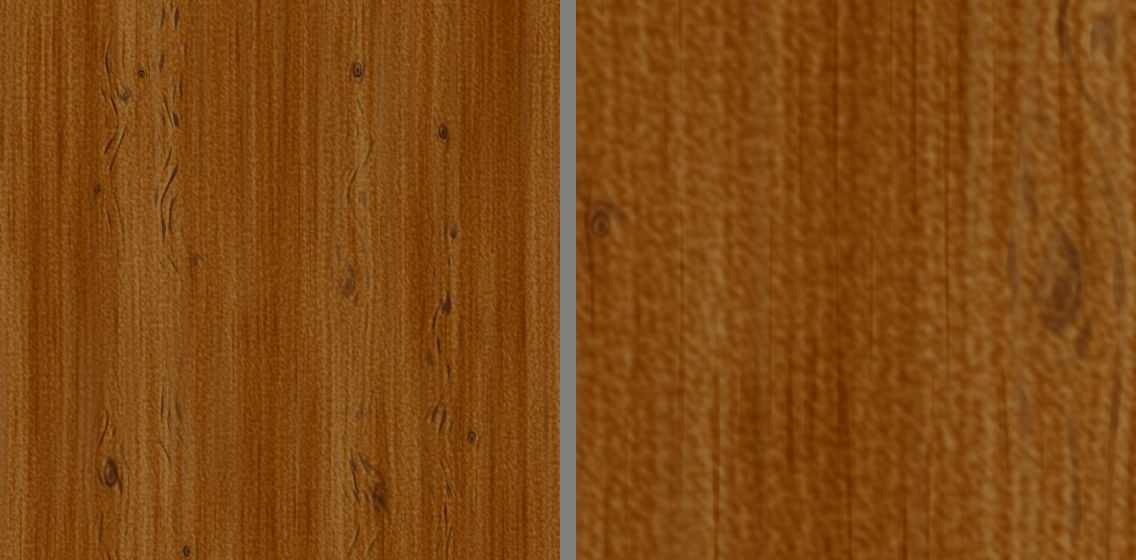
Left: the whole. Right: its middle third, enlarged.
This texture is drawn by a Shadertoy shader. Its source:

```glsl
const vec3 DARK_WOOD = vec3(0.455, 0.225, 0.015);
const vec3 MID_WOOD = vec3(0.502, 0.272, 0.050);
const vec3 LIGHT_WOOD = vec3(0.555, 0.355, 0.135);
const vec3 GREY_STREAK = vec3(0.500, 0.315, 0.150);
const vec3 KNOT_COLOR = vec3(0.210, 0.085, 0.045);
const float MID_TONE = 0.45;
const float BASE_TONE = 0.50;

const float BOARDS = 8.0;            // boards across the canvas
const float BOARD_CONTRAST = 0.66;
const float BOARD_EDGE = 0.025;      // edge softness, in board widths
const vec2 BROAD_GRAIN = vec2(16.0, 1.1);
const vec2 STREAK_GRAIN = vec2(52.0, 1.3);
const vec2 FINE_GRAIN = vec2(135.0, 3.0);
const vec2 GREY_GRAIN = vec2(62.0, 1.8);
const vec2 PORE_GRAIN = vec2(150.0, 6.0);
const vec2 FLECK_GRAIN = vec2(125.0, 21.0);
const vec2 MOTTLE_GRAIN = vec2(175.0, 135.0);

const int COLUMNS = 4;               // figured strips holding knots and flecks
const int KNOTS_PER_COLUMN = 3;
const float COLUMN_WIDTH = 0.026;
const float SMALL_KNOT = 0.0055;
const float LARGE_KNOT = 0.0140;
const float TAU = 6.2831853;

vec2 hash2(vec2 p) {
    vec3 q = fract(p.xyx * vec3(0.1031, 0.1030, 0.0973));
    q += dot(q, q.yzx + 33.33);
    return fract((q.xx + q.yz) * q.zy);
}

float cornerSlope(vec2 cell, vec2 offset) {
    float angle = TAU * hash2(cell + 57.0).x;
    return dot(vec2(cos(angle), sin(angle)), offset);
}

float gradientNoise(vec2 p) {
    vec2 i = floor(p), f = p - i;
    vec2 u = f * f * f * (f * (f * 6.0 - 15.0) + 10.0);
    vec2 e = vec2(1.0, 0.0);
    float low = mix(cornerSlope(i, f), cornerSlope(i + e.xy, f - e.xy), u.x);
    float high = mix(cornerSlope(i + e.yx, f - e.yx), cornerSlope(i + e.xx, f - e.xx), u.x);
    return mix(low, high, u.y);
}

float bump(float x, float width) {
    return exp(-x * x / (width * width));
}

// Golden-ratio steps spread the board tones evenly
float boardTone(float id) {
    return fract(0.75 + id * 0.618) - 0.5;
}

float boards(float x) {
    float id = floor(x * BOARDS);
    float edge = mix(0.2, 0.8, hash2(vec2(id, 3.0)).x);
    float side = smoothstep(edge - BOARD_EDGE, edge + BOARD_EDGE, x * BOARDS - id);
    return mix(boardTone(id), boardTone(id + 1.0), side);
}

vec3 woodColor(float tone) {
    return tone < MID_TONE
        ? mix(DARK_WOOD, MID_WOOD, max(tone, -0.5) / MID_TONE)
        : mix(MID_WOOD, LIGHT_WOOD, (min(tone, 1.4) - MID_TONE) / (1.0 - MID_TONE));
}

// Dark rim, off-centre core and a faint outer ring
float knotShade(vec2 q, float phase) {
    float r = length(q);
    float crescent = 0.7 + 0.3 * sin(atan(q.y, q.x + 0.001) + phase);
    float rim = bump(r - 0.9, 0.26) * crescent;
    float core = 0.85 * smoothstep(0.65, 0.15, length(q - vec2(0.1, -0.15)));
    float halo = 0.3 * bump(r - 1.65, 0.2) * crescent;
    return max(max(rim, core), halo) + 0.3 * smoothstep(1.1, 0.8, r);
}

void mainImage(out vec4 fragColor, in vec2 fragCoord) {
    vec2 p = fragCoord / iResolution.y;
    vec2 wobble = vec2(gradientNoise(p * vec2(5.0, 7.0)), gradientNoise(p * 90.0 + 11.0));
    vec2 grain = p + vec2(0.004 * gradientNoise(p * vec2(3.0, 2.0) + 5.0), 0.0);

    // Knots push the surrounding grain aside
    float knots = 0.0, figure = 0.0;
    for (int c = 0; c < COLUMNS; c++) {
        float column = float(c);
        float axis = (column + mix(0.15, 0.85, hash2(vec2(column, 21.0)).x)) / float(COLUMNS);
        float across = p.x - axis + 0.02 * wobble.x;
        float along = smoothstep(-0.15, 0.2, gradientNoise(vec2(column * 7.3 + 0.4, p.y * 3.2)));
        figure = max(figure, bump(across, COLUMN_WIDTH) * along);

        for (int k = 0; k < KNOTS_PER_COLUMN; k++) {
            vec2 seed = vec2(column * 5.0 + 2.0, float(k) * 9.0 + 31.0);
            vec2 place = hash2(seed), kind = hash2(seed + 40.0);
            vec2 center = vec2(axis + (place.x - 0.5) * 0.12,
                               (float(k) + place.y) / float(KNOTS_PER_COLUMN));
            float size = mix(SMALL_KNOT, LARGE_KNOT, pow(kind.x, 3.0));
            vec2 radii = size * vec2(1.0, mix(1.2, 2.1, kind.x));
            vec2 q = (p - center) / radii;
            grain.x -= q.x * radii.x * 0.5 * exp(-dot(q, q) * 0.12);
            q.x += 0.25 * q.y * (kind.y - 0.5);
            knots = max(knots, knotShade(q + 0.3 * wobble.y, TAU * place.x) * mix(0.4, 1.0, kind.y));
            figure = max(figure, 0.6 * exp(-dot(q, q) * 0.1));
        }
    }

    // Boards, long grain and surface mottling
    float tone = BASE_TONE + BOARD_CONTRAST * boards(grain.x);
    tone += 0.42 * gradientNoise(grain * BROAD_GRAIN + 17.0);
    tone += 0.62 * gradientNoise(grain * STREAK_GRAIN);
    tone += 0.70 * gradientNoise(grain * FINE_GRAIN + 29.0);
    tone += 0.80 * gradientNoise((p + vec2(0.4 * p.y, 0.0)) * MOTTLE_GRAIN);
    tone += 0.35 * gradientNoise(p * MOTTLE_GRAIN.yx * 1.3 + 71.0);

    // Thin dark pores along the grain
    tone -= 0.55 * smoothstep(0.22, 0.5, gradientNoise(grain * PORE_GRAIN + 83.0));

    // Short slanted flecks, each with a pale flank
    vec2 fleckPos = (grain + vec2(0.05 * wobble.x, 0.0)) * FLECK_GRAIN;
    float fleck = figure * smoothstep(0.12, 0.42, gradientNoise(fleckPos));
    tone += 0.6 * figure * smoothstep(0.05, 0.4, gradientNoise(fleckPos + vec2(0.7, 0.1)));

    float grey = smoothstep(0.12, 0.42, gradientNoise(grain * GREY_GRAIN + 43.0));
    vec3 color = mix(woodColor(tone), GREY_STREAK, 0.35 * grey);
    color = mix(color, KNOT_COLOR, 0.75 * fleck);
    color = mix(color, KNOT_COLOR, clamp(0.85 * knots, 0.0, 0.9));
    fragColor = vec4(color, 1.0);
}
```
